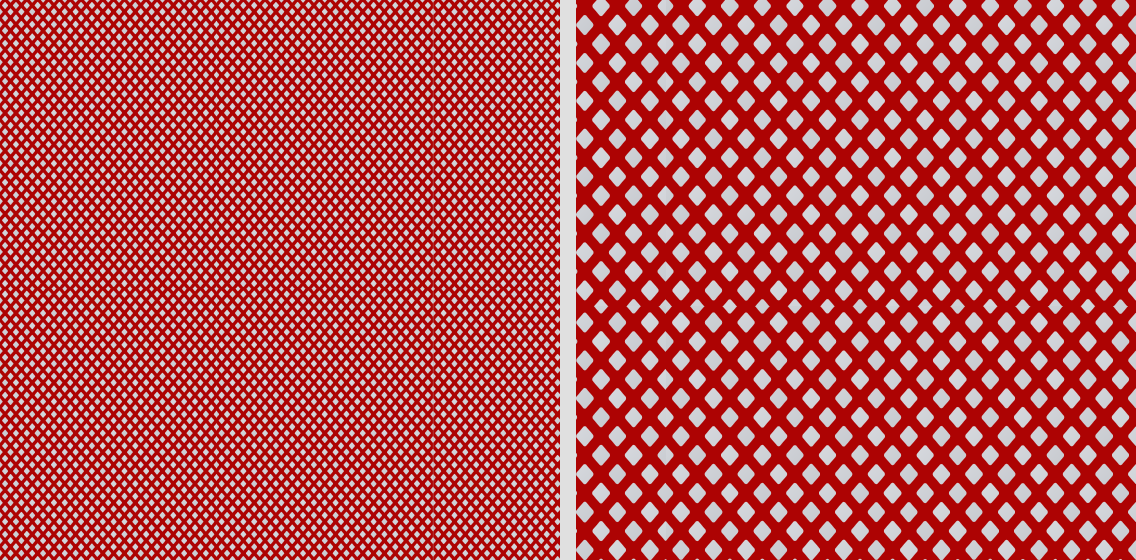
Left: the whole. Right: its middle third, enlarged.
This pattern is drawn by a WebGL 1 fragment shader. Its source:

```glsl
precision highp float;
// Red diagonal mesh with small rounded grey openings, laid in panels with visible seams.
uniform vec2 u_resolution;

// Signed distance to a square with rounded corners
float roundedSquare(vec2 p, float halfSide, float radius) {
  vec2 q = abs(p) - halfSide + radius;
  return length(max(q, 0.0)) + min(max(q.x, q.y), 0.0) - radius;
}

void main() {
  vec2 uv = gl_FragCoord.xy / u_resolution;
  vec2 fromTop = vec2(uv.x, 1.0 - uv.y);

  // Panels start at the top left; each clips its outermost openings
  vec2 panel = vec2(0.3867, 0.5156);
  vec2 local = mod(fromTop, panel);
  vec2 cell = local * vec2(51.6, 44.31) + vec2(0.03, 0.07);

  // Diagonal axes turn the staggered lattice into a unit grid
  vec2 strand = vec2(cell.x + cell.y, cell.x - cell.y);
  vec2 id = floor(strand + 0.5);
  vec2 p = strand - id;

  // Slight unevenness in the size of the openings
  float wobble = 0.006 * sin(id.x * 2.3 + 1.7 * sin(id.y * 1.9));
  float d = roundedSquare(p, 0.296 + wobble, 0.1);
  float pixel = 68.0 / min(u_resolution.x, u_resolution.y);
  float opening = clamp(0.5 - d / pixel, 0.0, 1.0);

  // Mesh and pale backing with faint shading
  vec3 red = vec3(0.68, 0.01, 0.01);
  vec3 grey = vec3(0.81, 0.82, 0.84) + 0.015 * sin(id.x * 1.3 + id.y * 2.7) - 0.03 * p.x;
  vec3 color = mix(red, grey, opening);

  // Hairline gap at the second upright seam
  float seam = 1.0 - smoothstep(0.0003, 0.0014, abs(uv.x - 2.0 * panel.x));
  color = mix(color, vec3(0.72, 0.6, 0.6), 0.35 * seam);

  gl_FragColor = vec4(color, 1.0);
}
```
